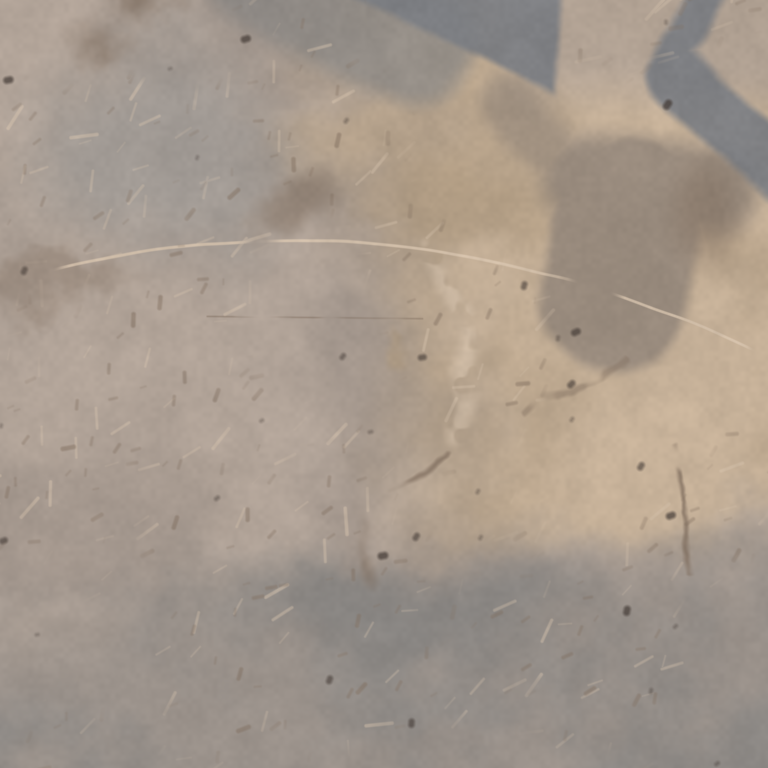
A Shadertoy shader for this texture:

```glsl
// Weathered stone slab with warm light, soft shadows, a curved scratch, cracks and pits.

const vec3 WARM_GREY = vec3(.63, .582, .545);
const vec3 PALE_GREY = vec3(.70, .645, .60);
const vec3 COOL_GREY = vec3(.535, .525, .515);
const vec3 TAN = vec3(.785, .70, .60);
const vec3 OCHRE = vec3(.67, .59, .49);
const vec3 BROWN = vec3(.50, .43, .37);
const vec3 SHADE = vec3(.57, .52, .475);
const vec3 BLUE_SHADE = vec3(.48, .49, .51);
const vec3 PIT = vec3(.27, .235, .215);
const vec3 CHIP = vec3(.84, .765, .68);

float hash(vec2 p) {
  vec3 q = fract(p.xyx * .1031);
  q += dot(q, q.yzx + 33.33);
  return fract((q.x + q.y) * q.z);
}

float noise(vec2 p) {
  vec2 i = floor(p), f = fract(p);
  f = f * f * (3. - 2. * f);
  return mix(mix(hash(i), hash(i + vec2(1, 0)), f.x),
             mix(hash(i + vec2(0, 1)), hash(i + 1.), f.x), f.y);
}

float fbm(vec2 p) {
  float sum = 0., amp = .5;
  for (int i = 0; i < 5; i++) {
    sum += amp * noise(p);
    p = mat2(1.6, 1.2, -1.2, 1.6) * p + 17.3;
    amp *= .5;
  }
  return sum;
}

// Thick segment with a soft edge
float band(vec2 p, vec2 a, vec2 b, float radius, float soft) {
  vec2 ab = b - a;
  float d = length(p - a - ab * clamp(dot(p - a, ab) / dot(ab, ab), 0., 1.));
  return 1. - smoothstep(radius - soft, radius + soft, d);
}

// Soft half plane to the left of the line from a to b
float leftOf(vec2 p, vec2 a, vec2 b, float soft) {
  vec2 n = normalize(b - a);
  return smoothstep(-soft, soft, dot(p - a, vec2(-n.y, n.x)));
}

float blob(vec2 p, vec2 centre, vec2 radius) {
  return 1. - smoothstep(.2, 1., length((p - centre) / radius));
}

// Scattered short strokes; a short reach gives round pits
float flecks(vec2 p, float cells, float reach, float radius, float density, float seed) {
  vec2 g = p * cells;
  float cover = 0.;
  for (int k = 0; k < 9; k++) {
    vec2 id = floor(g) + vec2(k % 3 - 1, k / 3 - 1), key = id + seed;
    vec2 centre = id + vec2(hash(key), hash(key + 41.7));
    float angle = .05 + 1.6 * hash(key + 83.1);
    float size = mix(.4, 1., hash(key + 19.9));
    vec2 arm = reach * size * vec2(cos(angle), sin(angle));
    float mark = band(g, centre - arm, centre + arm, radius * size, radius * .65);
    cover = max(cover, mark * size * step(hash(key + 7.3), density));
  }
  return cover;
}

vec3 stone(vec2 p, vec2 w) {
  float mottle = smoothstep(.32, .66, fbm(p * 6. + 3.));
  vec3 col = mix(WARM_GREY, PALE_GREY, mottle);
  col = mix(col, COOL_GREY * 1.12, .65 * blob(w, vec2(.22, .8), vec2(.28, .22)));
  col = mix(col, PALE_GREY, .5 * blob(w, vec2(.22, .43), vec2(.38, .2)));
  // Sunlit right side and cool lower floor
  float sun = smoothstep(.42, .68, w.x + .15 * (w.y - .5)) * smoothstep(.24, .36, w.y);
  sun = max(sun, .85 * blob(w, vec2(.53, .82), vec2(.22, .12)));
  col = mix(col, mix(OCHRE, TAN, .45 + .55 * mottle), .92 * sun);
  float ground = 1. - smoothstep(.14, .34, w.y + .07 * (.5 - w.x));
  col = mix(col, mix(COOL_GREY, WARM_GREY, .55 * mottle), .85 * ground);
  col = mix(col, COOL_GREY * .97, .75 * blob(w, vec2(.52, .21), vec2(.34, .09)));
  // Stains
  col = mix(col, BROWN, .75 * blob(w, vec2(.18, 1), vec2(.09, .07)));
  col = mix(col, BROWN, .5 * blob(w, vec2(.4, .74), vec2(.09, .06)));
  col = mix(col, BROWN, .35 * blob(w, vec2(.07, .62), vec2(.14, .03)));
  col = mix(col, OCHRE, .6 * blob(w, vec2(.6, .74), vec2(.17, .07)));
  return mix(col, OCHRE, .6 * blob(w, vec2(.52, .53), vec2(.04, .03)));
}

vec3 addShadows(vec3 col, vec2 p) {
  col = mix(col, PALE_GREY * .97, .75 * smoothstep(.83, .92, p.y) * smoothstep(.62, .72, p.x));
  float tongue = band(p, vec2(.8, .62), vec2(.82, .72), .1, .012);
  tongue = max(tongue, band(p, vec2(.76, .77), vec2(.93, .75), .055, .025));
  tongue = max(tongue, .7 * band(p, vec2(.66, .86), vec2(.76, .77), .035, .018));
  col = mix(col, SHADE, .85 * tongue);
  col = mix(col, BROWN, .45 * blob(p, vec2(.92, .72), vec2(.07, .1)));
  col = mix(col, COOL_GREY, .75 * band(p, vec2(.34, 1.04), vec2(.54, .94), .075, .02));
  vec2 tip = vec2(.72, .875);
  float shadow = leftOf(p, vec2(.48, 1), tip, .007) * leftOf(p, tip, vec2(.73, 1), .007);
  shadow = max(shadow, band(p, vec2(.93, 1.03), vec2(.865, .9), .022, .008));
  shadow = max(shadow, band(p, vec2(.885, .9), vec2(1.02, .775), .04, .008));
  return mix(col, BLUE_SHADE, .92 * shadow);
}

vec3 addCracks(vec3 col, vec2 p, vec2 w) {
  vec2 bend = vec2(.615, .57);
  float ridge = max(band(w, vec2(.56, .69), bend, .01, .009), band(w, bend, vec2(.6, .43), .009, .009));
  col = mix(col, CHIP, .65 * ridge * smoothstep(.35, .65, noise(p * 60.)));
  float dark = band(w, vec2(.515, .36), vec2(.59, .41), .003, .003);
  dark = max(dark, band(w, vec2(.88, .42), vec2(.9, .25), .003, .003));
  dark = max(dark, .6 * band(w, vec2(.47, .36), vec2(.49, .24), .008, .008));
  dark = max(dark, .6 * band(w, vec2(.67, .46), vec2(.82, .54), .004, .003));
  dark = max(dark, .7 * band(p, vec2(.27, .588), vec2(.55, .585), .001, .0015));
  col = mix(col, BROWN, .7 * dark * smoothstep(.15, .6, noise(p * 35.)));
  // Long arched scratch
  float x = p.x - .38, arch = .687 - .395 * x * x + .003 * (noise(p * 20.) - .5);
  float scratch = 1. - smoothstep(.0005, .0032, abs(p.y - arch));
  scratch *= smoothstep(.02, .08, p.x) * smoothstep(.15, .5, noise(vec2(p.x * 18., 4)));
  return mix(col, CHIP, .85 * scratch);
}

void mainImage(out vec4 fragColor, in vec2 fragCoord) {
  vec2 p = fragCoord / iResolution.xy;
  vec2 drift = vec2(fbm(p * 9.), fbm(p * 9. + 50.)) - .48;
  vec3 col = addShadows(stone(p, p + .16 * drift), p + .025 * drift);
  col = addCracks(col, p, p + .05 * drift);
  // Chips and pits gather in worn patches
  float worn = smoothstep(.42, .62, fbm(p * 5. + 21.));
  col = mix(col, CHIP, .5 * worn * flecks(p, 22., .38, .05, .45, 5.));
  col = mix(col, BROWN, .5 * worn * flecks(p, 30., .22, .09, .4, 63.));
  col = mix(col, PIT, .75 * flecks(p, 26., .06, .12, .05, 117.));
  col *= 1. + .09 * (fbm(p * 28.) - .48) + .035 * (noise(p * 150.) - .5);
  fragColor = vec4(col, 1);
}
```
